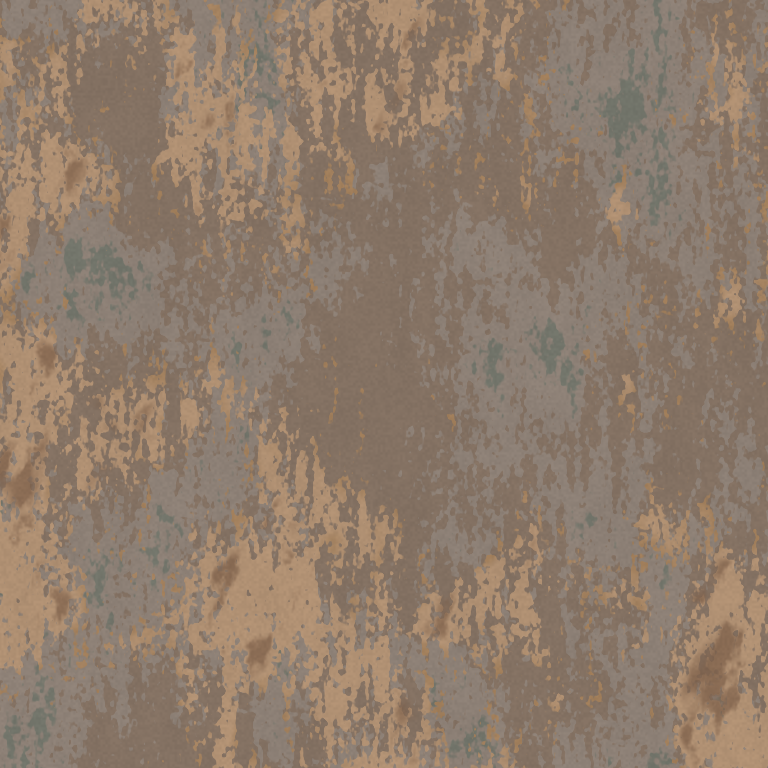
Write a WebGL 2 fragment shader that draws this texture.

```glsl
#version 300 es
precision highp float;
// Weathered wall: tan flakes, brown ground and grey-green film with vertical wear.

#define PATCH_SCALE vec2(6.2, 4.6)
#define STREAK_SCALE vec2(85.0, 13.0)
#define GRAIN_SCALE vec2(165.0, 120.0)
#define STREAK_AMOUNT 0.42
#define GRAIN_AMOUNT 0.50
#define FLAKE_LEVEL 0.265
#define FILM_LEVEL 0.09
#define VERDIGRIS_LEVEL 0.46
#define EDGE_SOFTNESS 0.065

uniform vec2 u_resolution;
out vec4 fragColor;

const vec3 BROWN = vec3(0.515, 0.443, 0.385);
const vec3 GREY = vec3(0.552, 0.502, 0.462);
const vec3 GREEN = vec3(0.425, 0.445, 0.405);
const vec3 OCHRE = vec3(0.630, 0.495, 0.355);
const vec3 TAN = vec3(0.690, 0.566, 0.450);
const vec3 STAIN = vec3(0.490, 0.375, 0.290);

float hash(vec2 cell) {
    vec3 q = fract(cell.xyx * 0.1031);
    q += dot(q, q.yzx + 33.33);
    return fract((q.x + q.y) * q.z);
}

// Value noise centred on zero
float noise(vec2 p) {
    vec2 cell = floor(p);
    vec2 f = fract(p);
    f = f * f * (3.0 - 2.0 * f);
    float low = mix(hash(cell), hash(cell + vec2(1, 0)), f.x);
    float high = mix(hash(cell + vec2(0, 1)), hash(cell + vec2(1, 1)), f.x);
    return mix(low, high, f.y) - 0.5;
}

float fbm(vec2 p, int octaves) {
    float sum = 0.0;
    float amplitude = 1.0;
    for (int i = 0; i < octaves; i++) {
        sum += amplitude * noise(p);
        p = mat2(1.98, 0.24, -0.24, 1.98) * p + vec2(17.3, 9.1);
        amplitude *= 0.55;
    }
    return sum;
}

// Broad blotches, slightly taller than wide
float blotches(vec2 p, vec2 seed) {
    vec2 warp = vec2(noise(p * 14.0 + seed), noise(p * 14.0 + seed + 51.0));
    return fbm((p + 0.045 * warp) * PATCH_SCALE + seed, 4);
}

// Vertical scratches broken up by fine grain
float wear(vec2 p, vec2 seed) {
    float bend = 0.012 * noise(p * 18.0 + seed);
    vec2 q = vec2(p.x + bend, p.y) * STREAK_SCALE + seed;
    float streaks = noise(q) + 0.7 * noise(q * vec2(2.1, 1.9) + 31.0);
    return STREAK_AMOUNT * streaks + GRAIN_AMOUNT * fbm(p * GRAIN_SCALE + seed, 2);
}

float cover(float level, float field) {
    return smoothstep(level - EDGE_SOFTNESS, level + EDGE_SOFTNESS, field);
}

void main() {
    vec2 p = gl_FragCoord.xy / min(u_resolution.x, u_resolution.y);

    float warmPatch = blotches(p, vec2(23.0, 71.0));
    float coolPatch = blotches(p, vec2(140.0, 37.0)) - 0.55 * warmPatch;
    float warmWear = wear(p, vec2(61.0, 12.0));
    float coolWear = wear(p, vec2(208.0, 95.0));

    // Grey film on the brown ground, with green in its thickest parts
    vec3 color = mix(BROWN, GREY, cover(FILM_LEVEL, coolPatch + coolWear));
    float verdigris = cover(VERDIGRIS_LEVEL, coolPatch + 0.5 * coolWear);
    color = mix(color, GREEN, 0.85 * verdigris);

    // Flakes turn from ochre specks to solid tan toward their centres
    float flakeField = warmPatch + warmWear;
    vec3 flake = mix(OCHRE, TAN, smoothstep(0.02, 0.24, warmPatch));
    color = mix(color, flake, cover(FLAKE_LEVEL, flakeField));

    // Slanted rusty stains deep inside the flakes
    vec2 slant = vec2(p.x - 0.35 * p.y, p.y);
    float stainField = fbm(slant * vec2(24.0, 13.0) + 83.0, 3) + 0.35 * warmWear;
    float stain = smoothstep(0.20, 0.50, stainField) * smoothstep(0.22, 0.40, warmPatch);
    color = mix(color, STAIN, 0.75 * stain);

    // Faint tonal drift and surface grain
    float tone = 0.035 * noise(p * vec2(40.0, 18.0)) + 0.06 * noise(p * 310.0);
    fragColor = vec4(color * (1.0 + tone), 1.0);
}
```
